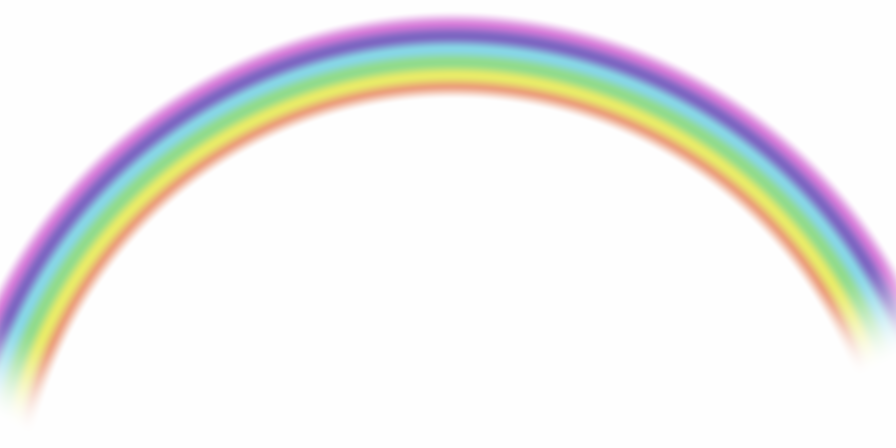
Write a Shadertoy shader that draws this background.

```glsl
// A soft rainbow arch on white, its two ends fading into the page.

// Band colour, from orange inside (0) to pink outside (5)
vec3 bandColor(float band) {
    vec3 colors[6] = vec3[6](
        vec3(0.92, 0.60, 0.47),
        vec3(0.91, 0.92, 0.41),
        vec3(0.57, 0.86, 0.55),
        vec3(0.53, 0.84, 0.90),
        vec3(0.49, 0.40, 0.76),
        vec3(0.84, 0.48, 0.85));
    float t = clamp(band, 0.0, 5.0);
    int lower = int(min(floor(t), 4.0));
    return mix(colors[lower], colors[lower + 1], smoothstep(0.0, 1.0, t - float(lower)));
}

void mainImage(out vec4 fragColor, in vec2 fragCoord) {
    // Height is one unit; x runs from 0 to 2 on a 2:1 canvas
    vec2 p = fragCoord / iResolution.xy * vec2(2.0, 1.0);

    // Radial position across the bands
    float radius = length(p - vec2(1.01, -0.174));
    float band = (radius - 0.976) / 0.0295;

    // Blurred inner and outer rims
    float opacity = smoothstep(-0.85, 0.3, band) * (1.0 - smoothstep(4.75, 5.95, band));

    // Slanted fades at the left and right feet
    float footHeight = max(0.19 - 0.6 * p.x, 0.5 * p.x - 0.678);
    opacity *= smoothstep(-0.13, 0.13, p.y - footHeight);

    vec3 color = mix(vec3(0.997), bandColor(band), opacity);
    fragColor = vec4(color, 1.0);
}
```
